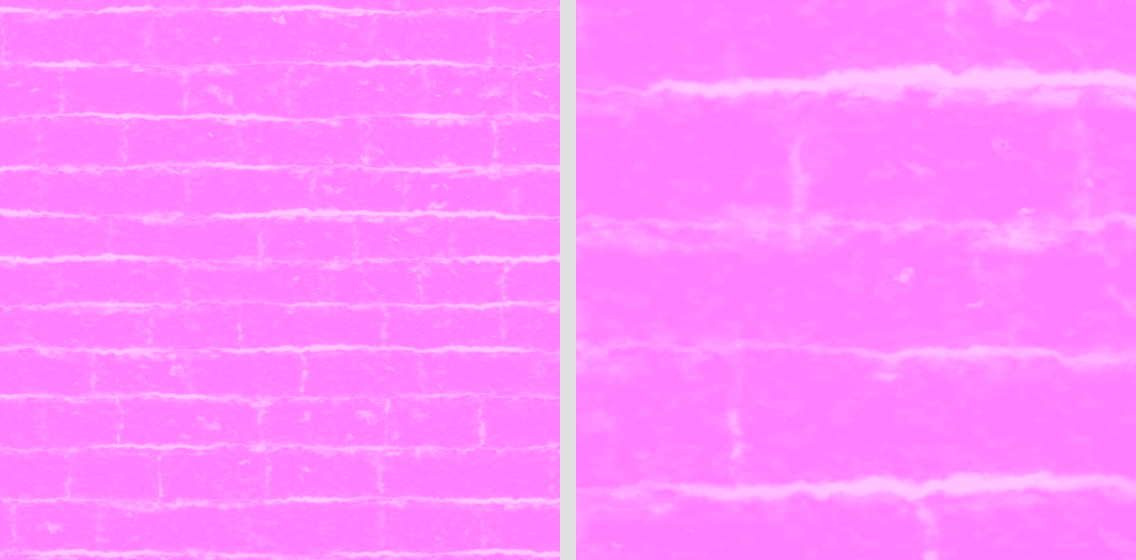
Left: the whole. Right: its middle third, enlarged.
Give the GLSL for this texture, as a WebGL 1 fragment shader.

```glsl
precision highp float;
// Worn pink brick wall: eleven uneven courses with pale, ragged mortar and chipped faces.
uniform vec2 u_resolution;

const vec3 BRICK = vec3(1.0, 0.494, 1.0);
const vec3 MORTAR = vec3(1.0, 0.76, 1.0);
const float COURSE = 0.0884;
const float BRICK_LENGTH = 0.205;

float hash(vec2 p) {
  vec3 q = fract(p.xyx * 0.1031);
  q += dot(q, q.yzx + 33.33);
  return fract((q.x + q.y) * q.z);
}

float noise(vec2 p) {
  vec2 i = floor(p), f = fract(p);
  f = f * f * (3.0 - 2.0 * f);
  return mix(mix(hash(i), hash(i + vec2(1.0, 0.0)), f.x),
             mix(hash(i + vec2(0.0, 1.0)), hash(i + 1.0), f.x), f.y);
}

float fbm(vec2 p) {
  float sum = 0.0, amp = 0.53;
  for (int i = 0; i < 4; i++) {
    sum += amp * noise(p);
    p = p * 2.03 + 17.3;
    amp *= 0.5;
  }
  return sum;
}

float line(float d, float halfWidth) {
  return 1.0 - smoothstep(0.2 * halfWidth, 1.5 * halfWidth, abs(d));
}

// Height of a bed joint: uneven spacing plus layered waves along the wall
float bedHeight(float i, float x) {
  float base = 0.01 + COURSE * i + 0.016 * sin(0.571 * i);
  return base + 0.0028 * sin(x * 9.0 + i * 2.1)
       + 0.0018 * sin(x * 23.0 + i * 4.7) + 0.0009 * sin(x * 57.0 + i * 1.3);
}

// Core that swells and fades, a grainy fringe, and smears mostly below the joint
float bedJoint(vec2 p, float d, float i, float rough) {
  float vary = smoothstep(0.2, 0.8, noise(vec2(p.x * 9.0, i * 5.3)));
  float core = line(d, mix(0.0022, 0.0056, vary)) * mix(0.5, 1.0, vary);
  core *= mix(0.65 + 0.35 * rough, 1.0, vary);
  float fringe = exp(-abs(d + 0.002) / 0.0065) * 0.72 * rough;
  float patches = smoothstep(0.5, 0.66, fbm(p * vec2(17.0, 50.0) + i * 7.0));
  float smear = patches * smoothstep(0.018, 0.003, abs(d + 0.005));
  return max(core, max(fringe, smear * (0.3 + 0.5 * rough)));
}

// Faint, crumbling upright joints; some bricks have one rounded shoulder
float headJoints(vec2 p, float row, float top, float rough) {
  float sum = 0.0;
  for (int k = 0; k < 7; k++) {
    vec2 id = vec2(float(k), row + 3.0);
    float jitter = 0.6 * (hash(id) - 0.5);
    float x = (id.x + 0.5 * mod(row, 2.0) + jitter - 0.4) * BRICK_LENGTH;
    float dx = p.x - x - 0.002 * sin(p.y * 70.0 + id.x * 3.0);
    float strength = mix(0.15, 0.6, hash(id + 31.0));
    float joint = line(dx, 0.005) * strength * (0.2 + 1.1 * rough);
    float halo = exp(-abs(dx) / 0.009) * 0.35 * rough;
    float drop = 0.016 * exp(-abs(dx) / 0.014);
    float slope = drop / 0.014;
    float shoulder = line((p.y - top + drop) / sqrt(1.0 + slope * slope), 0.003);
    float side = smoothstep(-0.002, 0.002, dx * sign(hash(id + 83.0) - 0.5));
    shoulder *= side * exp(-abs(dx) / 0.025) * step(0.5, hash(id + 57.0));
    sum = max(sum, max(max(joint, halo), shoulder * (0.3 + 0.5 * rough)));
  }
  return sum;
}

// Cellular scatter of slanted, elongated chips; most cells hold tiny ones
float chips(vec2 p, float cells, float seed) {
  vec2 g = p * cells, cell = floor(g);
  float sum = 0.0;
  for (int y = -1; y <= 1; y++) {
    for (int x = -1; x <= 1; x++) {
      vec2 id = cell + vec2(float(x), float(y)) + seed;
      vec2 q = g + seed - id - vec2(hash(id), hash(id + 11.0));
      float tilt = 1.2 * (hash(id + 23.0) - 0.6);
      q = vec2(q.x * cos(tilt) + q.y * sin(tilt), q.y * cos(tilt) - q.x * sin(tilt));
      float size = 0.06 + 0.5 * pow(hash(id + 41.0), 3.0);
      float d = length(q * vec2(1.0, 2.3)) / size;
      sum = max(sum, (1.0 - smoothstep(0.3, 1.0, d)) * mix(0.25, 0.95, hash(id + 67.0)));
    }
  }
  return sum;
}

void main() {
  vec2 uv = gl_FragCoord.xy / u_resolution;

  // Ragged edges come from a small warp of the plane
  vec2 warp = vec2(fbm(uv * 75.0), fbm(uv * 75.0 + 90.0)) - 0.5;
  vec2 p = uv + warp * vec2(0.014, 0.010);
  float rough = smoothstep(0.3, 0.72, fbm(uv * vec2(75.0, 105.0) + 40.0));

  // Bed joints, counting the course this point lies in
  float mortar = 0.0, row = 0.0;
  for (int i = 0; i < 12; i++) {
    float id = float(i);
    float d = p.y - bedHeight(id, p.x);
    mortar = max(mortar, bedJoint(p, d, id, rough));
    row += step(0.0, d);
  }
  mortar = max(mortar, headJoints(p, row, bedHeight(row, p.x), rough));

  // Chipped faces, clustered in worn areas, and fine grain
  vec2 worn = uv + warp * 0.022;
  float wear = smoothstep(0.3, 0.6, fbm(uv * 5.0 + 8.0));
  float chipped = max(chips(worn, 15.0, 5.0), 0.65 * chips(worn, 32.0, 71.0));
  mortar = max(mortar, chipped * wear * (0.3 + 0.75 * rough));
  float grain = 0.14 * smoothstep(0.45, 0.8, fbm(uv * vec2(110.0, 190.0)));

  gl_FragColor = vec4(mix(BRICK, MORTAR, clamp(mortar + grain, 0.0, 1.0)), 1.0);
}
```
